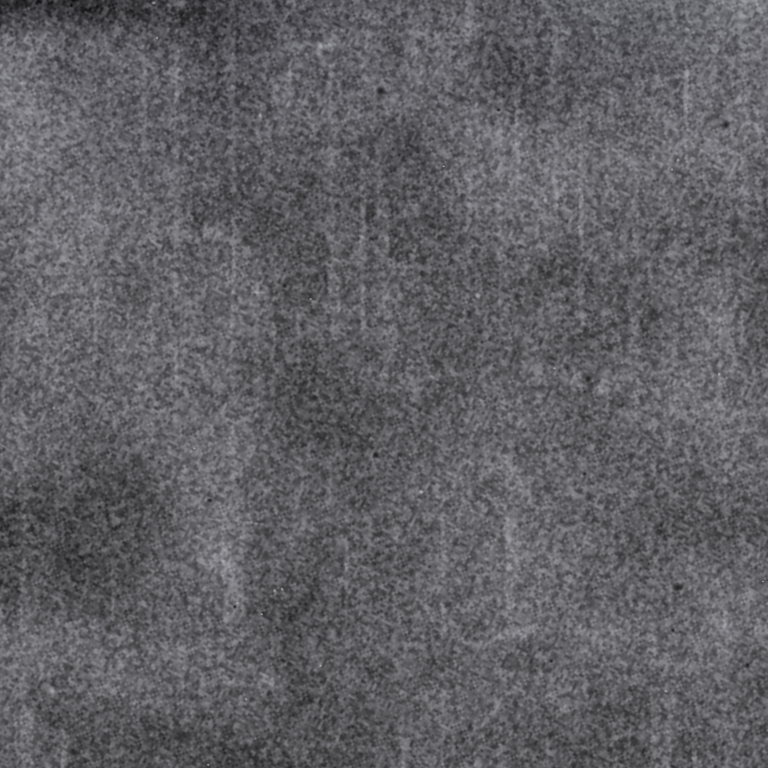
This texture is drawn by a three.js fragment shader. Its source:

```glsl
// Worn dark concrete: fine grey grain over cloudy mottling, with faint vertical
// streaks, pale rubbed smears, hairline scratches, dark pits and bright specks.
// Value noise gives the tone; hashed loops scatter the marks.
varying vec2 vUv;

const vec3 COOL_GREY = vec3(0.992, 0.992, 1.032);
const float BASE_TONE = 0.362;
const int SMEARS = 9;
const int SCRATCHES = 22;
const int PITS = 14;
const int SPECKS = 26;

float hash(vec2 p) {
  vec3 q = fract(vec3(p.xyx) * 0.1031);
  q += dot(q, q.yzx + 33.33);
  return fract((q.x + q.y) * q.z);
}

vec2 hash2(float id, float seed) {
  return vec2(hash(vec2(id, seed)), hash(vec2(id + 57.0, seed + 19.0)));
}

float noise(vec2 p) {
  vec2 cell = floor(p);
  vec2 f = fract(p);
  f = f * f * (3.0 - 2.0 * f);
  float low = mix(hash(cell), hash(cell + vec2(1.0, 0.0)), f.x);
  float high = mix(hash(cell + vec2(0.0, 1.0)), hash(cell + 1.0), f.x);
  return mix(low, high, f.y);
}

vec2 rotate(vec2 p, float angle) {
  float c = cos(angle);
  float s = sin(angle);
  return vec2(c * p.x - s * p.y, s * p.x + c * p.y);
}

float fbm(vec2 p) {
  float sum = 0.0;
  float weight = 0.5;
  for (int i = 0; i < 5; i++) {
    sum += weight * noise(p);
    p = rotate(p, 0.6) * 2.03 + 17.0;
    weight *= 0.55;
  }
  return sum / 1.055;
}

// Soft elliptical blob, 1 at the centre and 0 outside its size.
float blob(vec2 p, vec2 center, vec2 size) {
  return 1.0 - smoothstep(0.0, 1.0, length((p - center) / size));
}

// Two-scale grain, centred on zero.
float grain(vec2 p) {
  float fine = noise(rotate(p, 0.45) * 290.0 + 40.0) - 0.5;
  float coarse = noise(rotate(p, -0.3) * 165.0 + 90.0) - 0.5;
  return 0.20 * fine + 0.155 * coarse;
}

// Thin vertical runs that fade in and out along their length.
float streaks(vec2 p) {
  float wobble = 0.003 * noise(p * 14.0);
  float run = noise(vec2((p.x + wobble) * 95.0, p.y * 3.5 + 8.0));
  return smoothstep(0.68, 1.0, run) * noise(p * vec2(8.0, 30.0) + 31.0);
}

float smears(vec2 p, float breakup) {
  float sum = 0.0;
  for (int i = 0; i < SMEARS; i++) {
    float id = float(i);
    vec2 shape = hash2(id, 5.0);
    vec2 q = rotate(p - hash2(id, 3.0), 0.5 * (shape.x - 0.5));
    q.y += 2.5 * q.x * q.x;
    sum += blob(q, vec2(0.0), vec2(0.03 + 0.04 * shape.y, 0.014 + 0.016 * shape.x));
  }
  return sum * smoothstep(0.25, 0.7, breakup);
}

float scratches(vec2 p, float breakup) {
  float sum = 0.0;
  for (int i = 0; i < SCRATCHES; i++) {
    float id = float(i);
    vec2 shape = hash2(id, 13.0);
    vec2 q = rotate(p - hash2(id, 11.0), 3.14 * shape.x);
    q.y += 3.0 * (shape.y - 0.5) * q.x * q.x;
    float halfLength = 0.012 + 0.035 * shape.y;
    float d = length(vec2(max(abs(q.x) - halfLength, 0.0), q.y));
    sum += 1.0 - smoothstep(0.0, 0.0028, d);
  }
  return sum * smoothstep(0.35, 0.65, breakup);
}

// Scattered round dots; rarer large ones come from the cubed hash.
float dots(vec2 p, int count, float seed, float minSize, float spread) {
  float sum = 0.0;
  for (int i = 0; i < PITS + SPECKS; i++) {
    if (i >= count) break;
    vec2 shape = hash2(float(i), seed + 7.0);
    float size = minSize + spread * shape.x * shape.x * shape.x;
    sum += blob(p, hash2(float(i), seed), size * vec2(1.0, 0.7 + 0.6 * shape.y));
  }
  return min(sum, 1.0);
}

// Broad light and shade: pale upper right, dark top-left rim and lower patches.
float shading(vec2 p) {
  float pale = 0.055 * blob(p, vec2(0.85, 1.0), vec2(0.6, 0.4));
  float rim = 0.15 * smoothstep(0.95, 1.01, p.y + 0.03 * noise(p * 9.0)) * (1.0 - smoothstep(0.1, 0.65, p.x));
  float foot = 0.08 * blob(p, vec2(0.3, 0.0), vec2(0.4, 0.13));
  float hollow = 0.06 * blob(p, vec2(0.74, 0.43), vec2(0.25, 0.2));
  return pale - rim - foot - hollow;
}

void main() {
  vec2 p = vUv;
  float breakup = noise(p * 85.0 + 5.0);
  float tone = BASE_TONE + shading(p) + grain(p);
  tone += 0.30 * (fbm(p * vec2(7.5, 6.5) + 3.0) - 0.5);
  tone += 0.07 * (noise(p * 3.0 + 21.0) - 0.5);
  tone += 0.12 * streaks(p) + 0.13 * smears(p, breakup) + 0.08 * scratches(p, breakup);
  tone = mix(tone, 0.11, 0.9 * dots(p, PITS, 41.0, 0.004, 0.009));
  tone = mix(tone, 0.72, 0.8 * dots(p, SPECKS, 71.0, 0.0025, 0.003));

  // Cool tint, a touch bluer towards the top.
  vec3 color = tone * COOL_GREY;
  color.b += 0.012 * smoothstep(0.6, 1.0, p.y) * noise(p * 5.0 + 60.0);
  gl_FragColor = vec4(clamp(color, 0.0, 1.0), 1.0);
}
```
